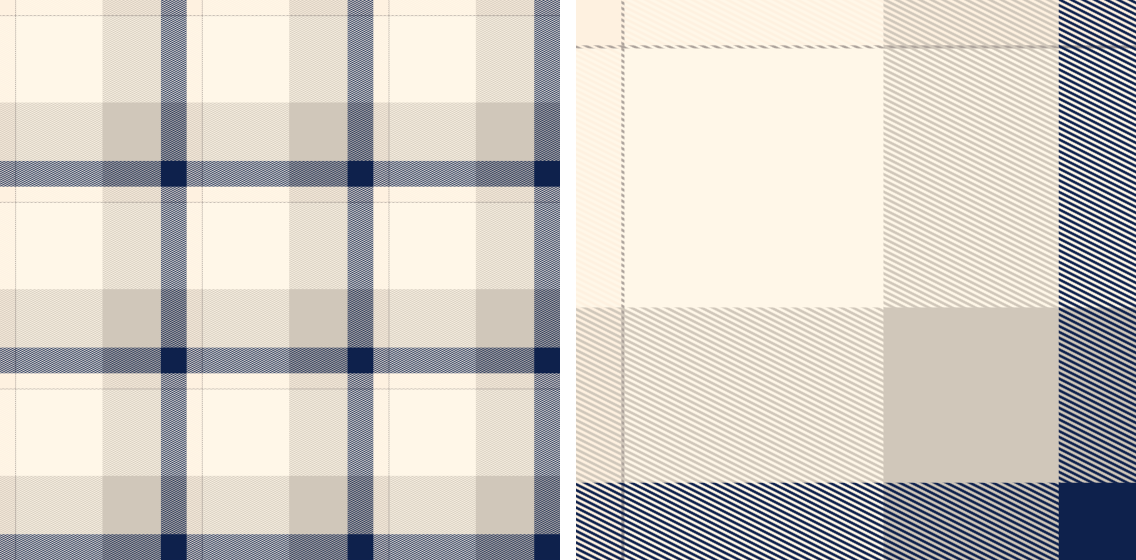
Left, the full canvas; right, a detail of the centre.
A WebGL 1 fragment shader for this pattern:

```glsl
precision highp float;

uniform vec2 u_resolution;

const float REPEATS = 3.0;
const vec2 WALES = vec2(48.0, 96.0); // twill diagonals per repeat

const vec3 CREAM = vec3(1.0, 0.97, 0.91);
const vec3 BLUSH = vec3(0.995, 0.945, 0.88);
const vec3 TAUPE = vec3(0.815, 0.78, 0.73);
const vec3 NAVY = vec3(0.055, 0.13, 0.30);
const vec3 PINLINE = vec3(0.68, 0.64, 0.61);

// Coverage of a periodic band, box filtered over one pixel
float band(float t, float start, float end, float pixel) {
  float center = 0.5 * (start + end);
  float offset = abs(fract(t - center + 0.5) - 0.5);
  float edge = 0.5 * (end - start) - offset;
  return clamp(0.5 + edge / pixel, 0.0, 1.0);
}

// Thread colour along one axis; lower layers run on beneath the navy
vec3 threadColor(float t, float pixel) {
  vec3 color = mix(CREAM, BLUSH, band(t, -0.06, 0.082, pixel));
  color = mix(color, TAUPE, band(t, 0.549, 0.93, pixel));
  color = mix(color, NAVY, band(t, 0.862, 1.0, pixel));
  return mix(color, PINLINE, band(t, 0.081, 0.0865, pixel));
}

// Share of the surface where the warp lies over the weft
float twill(vec2 p, vec2 wales, float pixel) {
  float phase = dot(p, vec2(-wales.x, wales.y));
  float footprint = (wales.x + wales.y) * pixel;
  float ridge = 0.25 - abs(fract(phase) - 0.5);
  return clamp(0.5 + ridge / footprint, 0.0, 1.0);
}

void main() {
  float pixel = REPEATS / u_resolution.y;
  vec2 p = vec2(gl_FragCoord.x, u_resolution.y - gl_FragCoord.y) * pixel;

  // Interlace the vertical warp with the horizontal weft
  vec3 warp = threadColor(p.x, pixel);
  vec3 weft = threadColor(p.y, pixel);
  vec3 cloth = mix(weft, warp, twill(p, WALES, pixel));

  gl_FragColor = vec4(cloth, 1.0);
}
```
